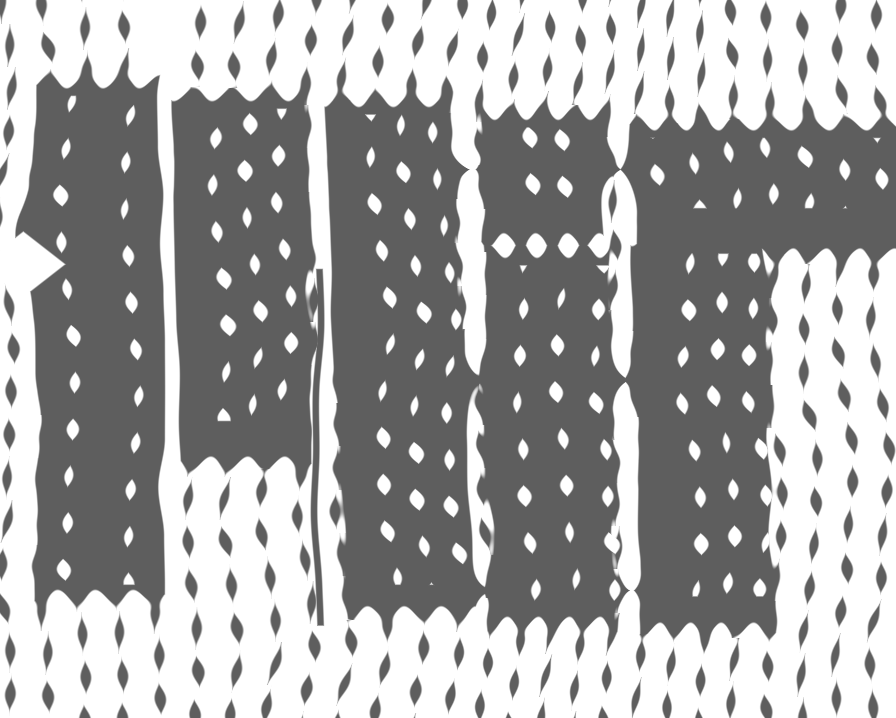
A WebGL 2 fragment shader for this pattern:

```glsl
#version 300 es
precision highp float;
// Dark wavy slabs pierced by white slits, with beaded threads running between them.
uniform vec2 u_resolution;
out vec4 fragColor;

const vec2 SPAN = vec2(7.68, 6.14);    // canvas size in design units, y down
const vec3 INK = vec3(0.37);
const vec3 PAPER = vec3(1.0);
const float TAU = 6.28319;
const float SCALLOP = 0.055;
const float THREAD_PERIOD = 0.37;
const float SLIT_PERIOD = 0.40;
const int SLABS = 7;

// left, right, top, bottom of each slab
const vec4 EXTENT[SLABS] = vec4[](
    vec4(0.32, 1.38, 0.70, 5.10), vec4(1.48, 2.62, 0.81, 3.96),
    vec4(2.78, 3.86, 0.86, 5.24), vec4(4.13, 5.17, 0.97, 2.05),
    vec4(4.15, 5.20, 2.15, 5.33), vec4(5.42, 6.56, 2.05, 5.38),
    vec4(5.42, 7.95, 1.06, 2.18));
// first column, pitch, column count, lowest slit
const vec4 SLITS[SLABS] = vec4[](
    vec4(0.60, 0.55, 2.0, 5.00), vec4(1.88, 0.26, 3.0, 3.60),
    vec4(3.20, 0.28, 3.0, 5.00), vec4(4.60, 0.27, 2.0, 1.72),
    vec4(4.46, 0.34, 3.0, 5.15), vec4(5.88, 0.28, 3.0, 5.10),
    vec4(5.62, 0.31, 7.0, 1.78));
const float SLANT[SLABS] = float[](0.0, 0.015, 0.045, 0.0, 0.025, 0.025, 0.0);

float hash(vec2 p) {
    return fract(sin(dot(p, vec2(127.1, 311.7))) * 4375.85);
}

float noise(vec2 p) {
    vec2 i = floor(p), f = fract(p);
    f = f * f * (3.0 - 2.0 * f);
    return mix(mix(hash(i), hash(i + vec2(1, 0)), f.x),
               mix(hash(i + vec2(0, 1)), hash(i + 1.0), f.x), f.y) - 0.5;
}

// Sideways drift shared by threads and slits
float sway(vec2 p) {
    return 0.05 * sin(2.3 * p.y + 0.6 * p.x) + 0.10 * noise(vec2(p.x * 0.8, p.y * 1.8));
}

float smoothMin(float a, float b, float k) {
    float h = max(k - abs(a - b), 0.0) / k;
    return min(a, b) - h * h * k * 0.25;
}

// Vertical string of beads: base and swell set its half width
float beads(float dx, float y, float period, float seed, float base, float swell) {
    float t = y / period + hash(vec2(seed, 3.7));
    float row = floor(t + 0.5);
    float rnd = hash(vec2(seed, row));
    float lean = (rnd - 0.5) * 0.14 * (t - row);
    float width = base + swell * (0.65 + 0.6 * rnd) * cos(TAU * t);
    return (abs(dx - lean) - width) * 0.85;
}

// Column number of the threads; the pitch tightens mid canvas
float threadIndex(float x) {
    return (min(x, 3.9) - 0.38) / 0.32 + clamp(x - 3.9, 0.0, 2.43) / 0.27
         + max(x - 6.33, 0.0) / 0.305;
}

float slab(int i, vec2 p, float column) {
    vec4 e = EXTENT[i];
    float shift = SLANT[i] * (p.y - e.z);
    float rough = 0.09 * noise(vec2(float(i) * 7.3, p.y * 2.2));
    float tie = exp(-abs(mod(p.y - 0.55, 1.8) - 0.9) * 12.0);
    float left = e.x + shift + rough;
    float right = e.y + shift + 0.08 * noise(vec2(float(i) * 5.1 + 40.0, p.y * 2.4));
    if (i == 0) left -= 0.20 * exp(-pow((p.y - 2.1) / 0.4, 2.0));
    if (i >= 2 && i <= 4) right += 0.15 * tie;
    if (i >= 3) left -= 0.08 * tie;
    float bulge = SCALLOP * cos(TAU * column);
    float dx = max(left - p.x, p.x - right);
    float dy = max(e.z - bulge - p.y, p.y - e.w - bulge);
    return max(dx, dy * 0.8);
}

float slits(int i, vec2 p) {
    vec4 s = SLITS[i];
    float x = p.x - SLANT[i] * (p.y - EXTENT[i].z) - sway(p) - s.x;
    float id = clamp(floor(x / s.y + 0.5), 0.0, s.z - 1.0);
    float d = beads(x - id * s.y, p.y, SLIT_PERIOD, id + float(i) * 9.0, -0.008, 0.058);
    return max(d, max(EXTENT[i].z + 0.12 - p.y, p.y - s.w));
}

void main() {
    vec2 uv = gl_FragCoord.xy / u_resolution;
    vec2 p = vec2(uv.x, 1.0 - uv.y) * SPAN;

    // Threads, leaving one column empty
    float column = threadIndex(p.x - sway(p));
    float id = floor(column + 0.5);
    float threads = beads((column - id) * 0.30, p.y, THREAD_PERIOD, id + 70.0, 0.017, 0.027);
    if (id == 3.0 && p.y < 5.1) threads = 0.2;

    // Slabs and their slits
    float body = 1e3, holes = 1e3;
    for (int i = 0; i < SLABS; i++) {
        body = min(body, slab(i, p, column));
        holes = min(holes, slits(i, p));
    }
    float ink = smoothMin(body, threads, 0.06);

    // Long thread in the second gutter, and the diamond notch at the left
    float strand = abs(p.x - 2.72 - 0.4 * sway(p)) - 0.028;
    ink = min(ink, max(strand, max(2.3 - p.y, p.y - 5.35)));
    vec2 n = abs(p - vec2(0.20, 2.26)) / vec2(0.36, 0.28);
    holes = min(holes, (n.x + n.y - 1.0) * 0.22);

    float d = max(ink, -holes);
    float edge = SPAN.x / u_resolution.x;
    fragColor = vec4(mix(INK, PAPER, smoothstep(-edge, edge, d)), 1.0);
}
```
